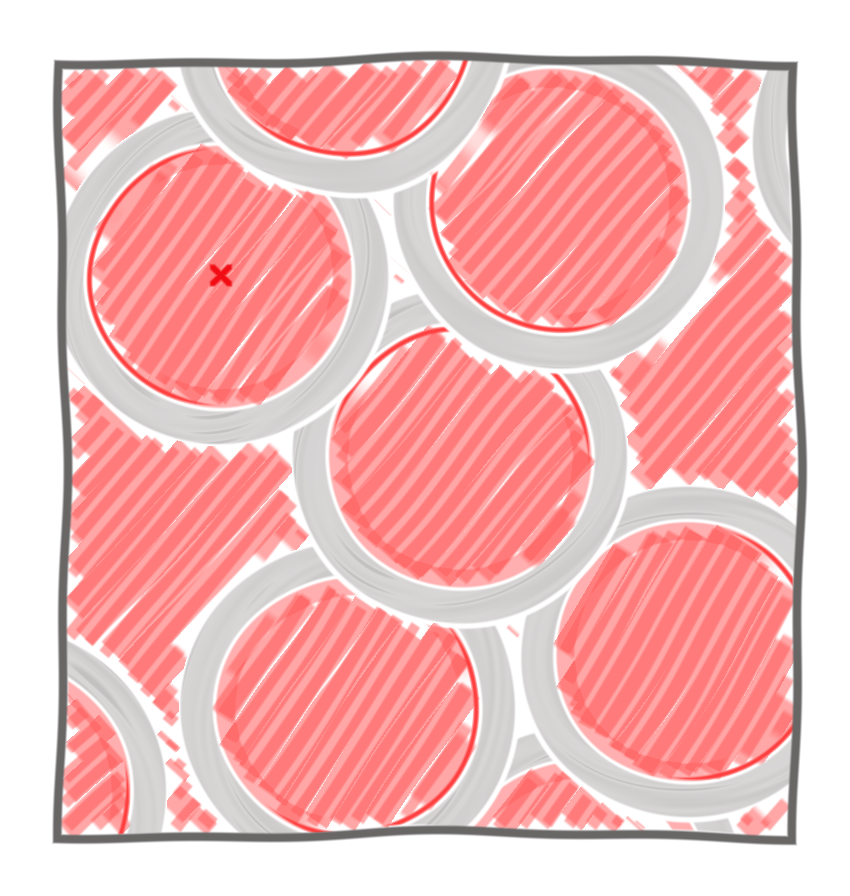
Write a Shadertoy shader that draws this pattern.

```glsl
// Marker sketch: overlapping grey-rimmed discs filled with red hatching, inside a hand-drawn frame.
// The paper margin is plain white on all four sides, so the tile repeats without a seam.

const float ASPECT = 0.949;                        // canvas width over height
const vec3 PAPER = vec3(1.0);
const vec3 LIGHT_INK = vec3(1.0, 0.65, 0.65);
const vec3 DEEP_INK = vec3(1.0, 0.48, 0.48);
const vec3 RED_INK = vec3(1.0, 0.25, 0.25);
const vec3 RIM_GREY = vec3(0.83, 0.82, 0.82);
const vec3 FRAME_GREY = vec3(0.41, 0.40, 0.40);

const vec2 FRAME_CENTRE = vec2(0.480, 0.5);
const vec2 FRAME_HALF = vec2(0.410, 0.432);
const float FRAME_LINE = 0.0048;                   // half width of the frame line
const vec2 ORIGIN = vec2(0.510, 0.482);            // disc lattice
const vec2 STEP_A = vec2(0.257, -0.200);
const vec2 STEP_B = vec2(-0.124, -0.286);
const float JITTER = 0.030;
const float RADIUS = 0.188;
const float RING = 0.038;                          // width of the grey ring
const float SOFT = 0.0018;                         // edge softness
const float GAP = 0.007;                           // bare paper between parts

float hash(vec2 p) { return fract(sin(dot(p, vec2(127.1, 311.7))) * 43758.5453); }

float noise(vec2 p) {
    vec2 i = floor(p), f = fract(p);
    f = f * f * (3.0 - 2.0 * f);
    return mix(mix(hash(i), hash(i + vec2(1, 0)), f.x),
               mix(hash(i + vec2(0, 1)), hash(i + vec2(1, 1)), f.x), f.y);
}

// 1 where d is positive, with a soft edge
float above(float d) { return smoothstep(-SOFT, SOFT, d); }

vec2 discCentre(vec2 cell) {
    vec2 shift = vec2(hash(cell + 3.7), hash(cell + 9.2)) - 0.5;
    return ORIGIN + cell.x * STEP_A + cell.y * STEP_B + JITTER * shift;
}

// Signed distance to the wobbly frame, negative inside
float frameDist(vec2 p) {
    p += 0.004 * vec2(sin(p.y * 8.0 + 1.0), sin(p.x * 9.0)) + 0.002 * sin(p.yx * 23.0);
    vec2 d = abs(p - FRAME_CENTRE) - FRAME_HALF;
    return max(d.x, d.y);
}

// Topmost region: x = id, y = depth inside its own edge,
// z = clearance to discs in front and to the frame, w = angle around its centre
vec4 region(vec2 p) {
    vec4 top = vec4(0.0, 1.0, 1.0, 0.0);
    for (int j = 2; j >= -2; j--)
    for (int i = 2; i >= -2; i--) {
        if (((i - j + 8) & 3) == 2) continue;      // leave openings between discs
        vec2 q = p - discCentre(vec2(i, j));
        float d = length(q) - RADIUS;
        if (d < 0.0) top = vec4(float(i + 5 * j + 13), -d, 1.0, atan(q.y, q.x));
        else top.z = min(top.z, d);
    }
    top.z = min(top.z, -frameDist(p));
    return top;
}

// One layer of marker strokes; each stroke is cut square where its centre line leaves the region
float hatch(vec2 p, float id, float pitch, float fill, float seed) {
    float slope = mix(0.70, 1.02, hash(vec2(id, 4.0))) + 0.05 * seed;
    vec2 dir = vec2(cos(slope), sin(slope)), nrm = vec2(-dir.y, dir.x);
    float u = dot(p, dir);
    float v = dot(p, nrm) / pitch + 0.5 * noise(vec2(u * 5.0, id + seed));
    float k = floor(v), key = hash(vec2(k, id + seed));
    vec2 q = p + nrm * (k + 0.5 - v) * pitch + dir * (key - 0.5) * 0.014;
    vec4 r = region(q);
    float inside = abs(r.x - id) < 0.5 ? above(min(r.y - RING - 0.014, r.z - GAP - 0.003)) : 0.0;
    float width = 0.5 * fill * (0.75 + 0.5 * noise(vec2(u * 7.0 + key * 40.0, k)));
    return inside * above((width - abs(fract(v) - 0.5)) * pitch);
}

// Ink layers build up from paper to light, deep and red
vec3 inkColour(float amount) {
    vec3 c = mix(PAPER, LIGHT_INK, clamp(amount, 0.0, 1.0));
    c = mix(c, DEEP_INK, clamp(amount - 1.0, 0.0, 1.0));
    return mix(c, RED_INK, clamp(amount - 2.0, 0.0, 1.0));
}

void mainImage(out vec4 fragColor, in vec2 fragCoord) {
    vec2 canvas = fragCoord / iResolution.xy * vec2(ASPECT, 1.0);
    vec2 p = canvas + 0.006 * (vec2(noise(canvas * 9.0), noise(canvas * 9.0 + 31.0)) - 0.5);
    vec4 r = region(p);
    float depth = r.y - RING, clear = above(r.z - 0.004);
    float isDisc = step(0.5, r.x);

    // Hatching in two overlapping layers
    float ink = hatch(p, r.x, 0.030, 1.08, 0.0) + hatch(p, r.x, 0.021, 0.66, 1.0);

    // Pale band and thin red line inside the ring
    float side = sin(r.w + r.x * 1.7);
    float band = above(depth - 0.004) * above(0.024 - depth) * smoothstep(-0.6, -0.3, side);
    ink = min(ink + 0.9 * band * isDisc * clear, 2.25);
    float line = above(0.0025 * smoothstep(0.0, 0.5, -side) - abs(depth - 0.007));
    ink = mix(ink, 3.0, line * isDisc * clear * smoothstep(0.0, 0.2, -side));
    vec3 col = inkColour(ink);

    // Grey ring with streaks along its curve
    float streak = noise(vec2(r.y * 170.0 + 2.5 * sin(r.w * 2.0 + r.x), r.x + 1.6 * cos(r.w)));
    vec3 grey = RIM_GREY + 0.07 * (streak - 0.5) - 0.10 * smoothstep(0.75, 0.95, streak);
    col = mix(col, grey, isDisc * clear * above(r.y - 0.002) * above(-depth));

    // Small red cross on one disc
    vec2 m = abs(canvas - discCentre(vec2(-1, 0)));
    float cross = max(abs(m.x - m.y) * 0.7 - 0.0035, max(m.x, m.y) - 0.012);
    col = mix(col, vec3(0.95, 0.05, 0.08), above(-cross));

    // Frame on white paper
    float f = frameDist(canvas);
    col = mix(col, PAPER, above(f));
    col = mix(col, FRAME_GREY, above(FRAME_LINE - abs(f)));
    fragColor = vec4(col, 1.0);
}
```
